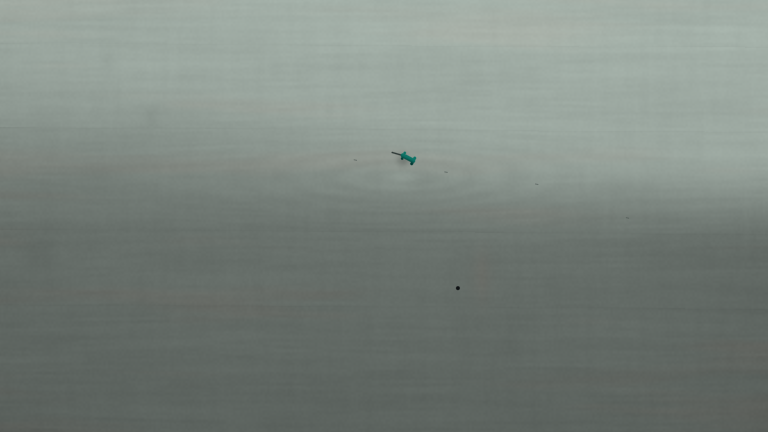
Reproduce this texture procedurally as a Shadertoy shader.

```glsl
// Pale grey-green wooden boards in falling light, with a knot and a small teal pin.
// Stretched value noise makes the grain; soft smudges, seams and specks lie over it,
// and a slanted smoothstep shades the lower half.

float hash(vec2 p) {
    vec3 q = fract(vec3(p.xyx) * 0.1031);
    q += dot(q, q.yzx + 33.33);
    return fract((q.x + q.y) * q.z);
}

float noise(vec2 p) {
    vec2 i = floor(p), f = fract(p);
    f = f * f * (3.0 - 2.0 * f);
    return mix(mix(hash(i), hash(i + vec2(1, 0)), f.x),
               mix(hash(i + vec2(0, 1)), hash(i + vec2(1, 1)), f.x), f.y);
}

float fbm(vec2 p) {
    float sum = 0.0, gain = 0.5;
    for (int i = 0; i < 4; i++) {
        sum += gain * noise(p);
        p = p * 2.03 + 17.3;
        gain *= 0.5;
    }
    return sum;
}

float segment(vec2 p, vec2 a, vec2 b) {
    vec2 d = b - a;
    return length(p - a - d * clamp(dot(p - a, d) / dot(d, d), 0.0, 1.0));
}

// Coverage of a shape from its signed distance
float cover(float dist) {
    float edge = max(0.0015, 0.8 / iResolution.y);
    return 1.0 - smoothstep(-edge, edge, dist);
}

// Brightness offset from boards, grain, rings and smudges
float woodTone(vec2 p) {
    float seams[4] = float[4](0.29, 0.463, 0.70, 0.895);
    float board = 0.0, seamLine = 0.0;
    for (int i = 0; i < 4; i++) {
        float d = p.y - seams[i] + 0.006 * (p.x - 0.9);
        board += smoothstep(-0.002, 0.002, d);
        seamLine += exp(-d * d / 0.000008) * (0.4 + 0.6 * noise(vec2(p.x * 5.0, float(i))));
    }
    float tone = (hash(vec2(floor(board + 0.5), 7.0)) - 0.5) * 0.014 - 0.012 * seamLine;

    // Grain lines bend away from the knot
    vec2 k = p - vec2(0.93, 0.59);
    float nearKnot = exp(-k.x * k.x / 0.16 - k.y * k.y / 0.007);
    vec2 g = vec2(p.x, p.y - 0.65 * k.y * nearKnot + 0.025 * fbm(p * vec2(1.5, 3.0)));
    g.y += 3.7 * floor(board + 0.5);
    tone += 0.035 * (fbm(g * vec2(2.0, 34.0)) - 0.47);
    tone += 0.018 * (noise(g * vec2(9.0, 130.0)) - 0.5);
    tone += 0.010 * (noise(p * vec2(55.0, 12.0)) - 0.5);
    tone += 0.022 * (fbm(p * vec2(4.0, 6.0)) - 0.47);

    // Stretched oval rings and the pale heart of the knot
    float ring = length(k * vec2(0.22, 1.0)) + 0.012 * fbm(p * vec2(7.0, 14.0));
    tone += 0.011 * nearKnot * sin(ring * 260.0);
    tone += 0.030 * exp(-dot(k, k) / 0.0012);

    // Scattered soft smudges, taller than wide
    for (int i = 0; i < 14; i++) {
        float n = float(i);
        vec2 c = vec2(1.75 * fract(n * 0.618 + 0.11), 0.15 + 0.75 * hash(vec2(n, 3.0)));
        vec2 d = (p - c) * vec2(1.0, 0.75) + 0.018 * (fbm(p * 22.0 + n) - 0.5);
        float size = mix(0.012, 0.026, hash(vec2(n, 8.0)));
        tone -= 0.026 * hash(vec2(n, 5.0)) * exp(-dot(d, d) / (size * size));
    }
    return tone;
}

void mainImage(out vec4 fragColor, in vec2 fragCoord) {
    vec2 p = fragCoord / iResolution.y;
    float x = fragCoord.x / iResolution.x;

    // Light above, shade below; the border is softer and higher on the left
    float border = mix(0.65, 0.535, smoothstep(0.0, 0.9, x));
    float width = mix(0.24, 0.12, x);
    float lit = smoothstep(border - width, border + width, p.y);
    float shade = 0.385 + 0.11 * p.y - 0.018 * pow(abs(2.0 * x - 1.0), 3.0);
    float light = 0.595 + 0.095 * p.y - 0.035 * (1.0 - x) * (1.0 - x);
    light += 0.02 * exp(-pow((p.y - 0.915) / 0.03, 2.0)) * smoothstep(0.1, 0.6, x);
    float value = mix(shade, light, lit) + woodTone(p) * mix(0.75, 1.0, lit);
    value += 0.012 * (noise(p * 190.0) - 0.5);
    vec3 color = value * vec3(0.928, 1.0, 0.955);

    // Faint warm streaks and one brownish stain
    float warm = smoothstep(0.5, 0.75, fbm(p * vec2(1.6, 16.0) + 5.0));
    vec2 stain = (p - vec2(1.115, 0.36)) / vec2(0.022, 0.06);
    warm += 0.9 * exp(-dot(stain, stain)) * (0.5 + noise(p * vec2(60.0, 15.0)));
    color += warm * vec3(0.012, -0.004, -0.006);

    // Dark hole and tiny specks
    color = mix(color, vec3(0.06, 0.07, 0.08), cover(length(p - vec2(1.06, 0.333)) - 0.0045));
    for (int i = 0; i < 4; i++) {
        float n = float(i);
        vec2 c = vec2(0.82 + 0.21 * n, 0.63 - 0.028 * n - 0.05 * step(2.5, n));
        color = mix(color, vec3(0.25, 0.29, 0.28),
                    0.6 * cover(segment(p, c, c + vec2(0.005, -0.001)) - 0.001));
    }

    // Pin: soft shadow, steel needle, tapered teal body with a flange at each end
    vec2 q = p - vec2(0.933, 0.637);
    color *= 1.0 - 0.18 * exp(-dot(q + vec2(0.0, 0.008), q + vec2(0.0, 0.008)) / 0.0002);
    color = mix(color, vec3(0.18, 0.22, 0.21),
                cover(segment(q, vec2(-0.025, 0.010), vec2(-0.004, 0.004)) - 0.0016));
    float body = segment(q, vec2(0.0, 0.003), vec2(0.023, -0.009)) - 0.0052;
    body = min(body, segment(q, vec2(-0.002, -0.004), vec2(0.004, 0.009)) - 0.003);
    body = min(body, segment(q, vec2(0.020, -0.016), vec2(0.027, -0.003)) - 0.0034);
    vec3 teal = mix(vec3(0.01, 0.22, 0.20), vec3(0.05, 0.45, 0.40),
                    smoothstep(-0.008, 0.006, q.y + 0.5 * q.x));
    color = mix(color, teal, cover(body));

    fragColor = vec4(clamp(color, 0.0, 1.0), 1.0);
}
```
